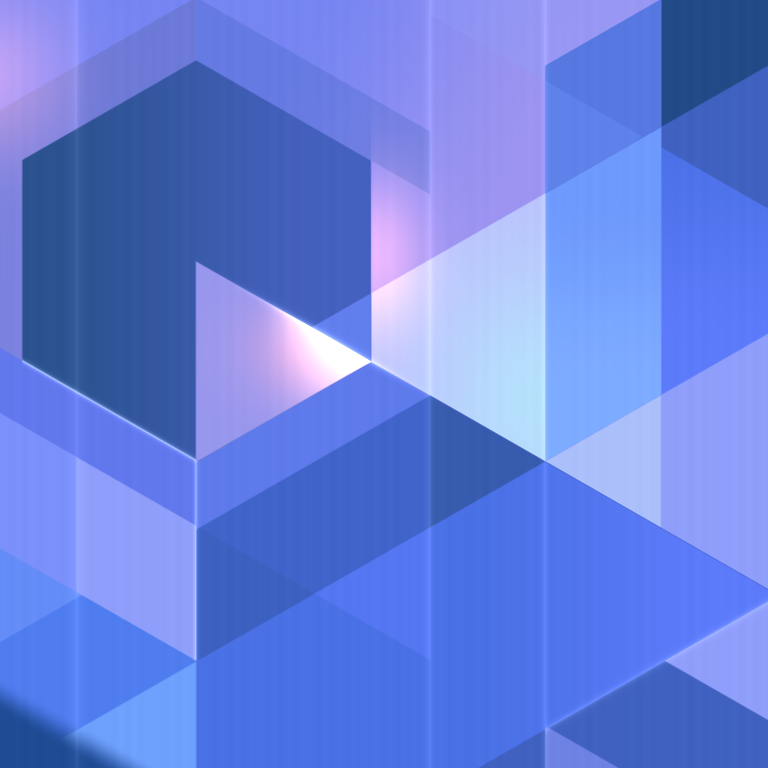
Reproduce this background procedurally as a three.js fragment shader.

```glsl
// Overlapping translucent blue facets on a triangular grid, with a hexagon and a bright glint.
varying vec2 vUv;

const float SLOPE = 0.5735;
const float SOFT = 0.0016;
const float FAR = 9.0;
const vec2 ALL = vec2(-FAR, FAR);

// Grid lines: X upright, U falling to the right, V rising to the right.
const float X_HEX = 0.029, X_PALE = 0.1, X_MID = 0.255, X_TIP = 0.483;
const float X_SEAM = 0.56, X_COL = 0.71, X_EDGE = 0.861;
const float U_TOP = 1.302, U_HALO = 1.15, U_HEX = 1.068, U_MAIN = 0.806;
const float U_LOW = 0.636, U_FOOT = 0.547, U_BAND = 0.462, U_STEP = 0.286, U_BASE = 0.107;
const float V_HALO = 0.857, V_HEX = 0.775, V_ROOF = 0.507, V_RISE = 0.341;
const float V_TIP = 0.252, V_BAND = 0.164, V_STEP = -0.008, V_BASE = -0.357;

const vec3 DEEP = vec3(0.13, 0.29, 0.53);
const vec3 NAVY = vec3(0.21, 0.35, 0.66);
const vec3 STEEL = vec3(0.25, 0.38, 0.75);
const vec3 ROYAL = vec3(0.29, 0.44, 0.90);
const vec3 AZURE = vec3(0.36, 0.48, 0.98);
const vec3 SKY = vec3(0.43, 0.60, 0.99);
const vec3 LILAC = vec3(0.56, 0.62, 0.98);
const vec3 MAUVE = vec3(0.61, 0.58, 0.94);
const vec3 PALE = vec3(0.73, 0.76, 0.99);
const vec3 ICE = vec3(0.71, 0.88, 0.99);
const vec3 ROSE = vec3(1.0, 0.70, 0.88);

float band(float t, vec2 r) {
  return smoothstep(r.x - SOFT, r.x + SOFT, t) * (1.0 - smoothstep(r.y - SOFT, r.y + SOFT, t));
}

// Coverage of a cell bounded by three pairs of grid lines.
float cell(vec3 g, vec2 x, vec2 u, vec2 v) {
  return band(g.x, x) * band(g.y, u) * band(g.z, v);
}

float glow(vec2 p, vec2 centre, vec2 size) {
  vec2 d = (p - centre) / size;
  return exp(-dot(d, d));
}

float line(float t, float at, float width) {
  return exp(-abs(t - at) / width);
}

vec3 topFacets(vec3 c, vec3 g, vec2 p) {
  c = mix(c, LILAC, 0.3 * cell(g, vec2(X_SEAM, FAR), vec2(U_TOP, FAR), ALL));
  c = mix(c, STEEL, 0.3 * cell(g, vec2(X_MID, X_SEAM), vec2(U_HEX, U_HALO), ALL));
  c = mix(c, vec3(0.42, 0.47, 0.83), 0.9 * cell(g, vec2(-FAR, X_MID), ALL, vec2(-FAR, V_HALO)));
  c = mix(c, MAUVE, 0.3 * cell(g, vec2(-FAR, X_PALE), ALL, ALL));
  c += vec3(0.25, 0.1, 0.02) * glow(p, vec2(-0.02, 0.9), vec2(0.1));
  // Column and the cells to its right.
  vec3 right = mix(ROYAL, AZURE, smoothstep(0.85, 0.55, p.y));
  c = mix(c, right, cell(g, vec2(X_COL, FAR), vec2(U_MAIN, FAR), vec2(-FAR, V_ROOF)));
  c = mix(c, STEEL, cell(g, vec2(X_EDGE, FAR), vec2(U_TOP, FAR), ALL));
  c = mix(c, DEEP, cell(g, vec2(X_EDGE, FAR), ALL, vec2(V_RISE, FAR)));
  vec2 column = vec2(X_COL, X_EDGE);
  c = mix(c, mix(SKY, vec3(0.49, 0.67, 1.0), smoothstep(0.75, 0.5, p.y)), cell(g, column, ALL, vec2(V_STEP, V_RISE)));
  c = mix(c, vec3(0.34, 0.47, 0.88), cell(g, column, ALL, vec2(V_RISE, V_ROOF)));
  c = mix(c, SKY, 0.3 * cell(g, column, vec2(-FAR, U_TOP), vec2(V_RISE, V_ROOF)));
  c = mix(c, LILAC, cell(g, vec2(X_EDGE, FAR), vec2(U_MAIN, FAR), vec2(-FAR, V_STEP)));
  c = mix(c, vec3(0.67, 0.75, 0.98), cell(g, column, vec2(U_MAIN, FAR), vec2(-FAR, V_STEP)));
  // Bright wedge left of the column.
  vec3 wedge = mix(PALE, ICE, glow(p, vec2(0.7, 0.48), vec2(0.13, 0.17)));
  return mix(c, wedge, cell(g, vec2(X_TIP, X_COL), vec2(U_MAIN, FAR), vec2(-FAR, V_RISE)));
}

vec3 lowerFacets(vec3 c, vec3 g, vec2 p) {
  vec2 x = vec2(X_MID, FAR);
  vec2 u = vec2(-FAR, U_MAIN);
  c = mix(c, vec3(0.37, 0.48, 0.92), cell(g, x, u, vec2(-FAR, V_TIP)));
  c = mix(c, vec3(0.25, 0.39, 0.79), cell(g, x, u, vec2(-FAR, V_BAND)));
  c = mix(c, NAVY, 0.85 * cell(g, vec2(X_SEAM, FAR), u, vec2(-FAR, V_BAND)));
  c = mix(c, NAVY, 0.3 * cell(g, x, vec2(-FAR, U_BAND), vec2(-FAR, V_BAND)));
  vec3 floorTint = mix(ROYAL, AZURE, smoothstep(0.6, 0.95, p.x));
  c = mix(c, floorTint, cell(g, x, u, vec2(-FAR, V_STEP)));
  c = mix(c, AZURE, 0.6 * cell(g, vec2(X_MID, X_SEAM), vec2(U_BAND, U_MAIN), vec2(-FAR, V_STEP)));
  c = mix(c, STEEL, cell(g, x, u, vec2(-FAR, V_BASE)));
  c = mix(c, LILAC, cell(g, vec2(X_COL, FAR), vec2(U_LOW, U_MAIN), vec2(-FAR, V_BASE)));
  return mix(c, vec3(0.43, 0.51, 0.89), cell(g, vec2(X_COL, FAR), vec2(-FAR, U_BAND), vec2(-FAR, V_BASE)));
}

vec3 leftFacets(vec3 c, vec3 g) {
  vec2 x = vec2(-FAR, X_MID);
  c = mix(c, vec3(0.38, 0.47, 0.93), cell(g, x, vec2(-FAR, U_FOOT), ALL));
  c = mix(c, LILAC, cell(g, x, vec2(-FAR, U_BAND), ALL));
  c = mix(c, AZURE, 0.4 * cell(g, vec2(-FAR, X_PALE), vec2(-FAR, U_BAND), ALL));
  c = mix(c, vec3(0.39, 0.55, 0.97), cell(g, x, vec2(-FAR, U_STEP), ALL));
  c = mix(c, vec3(0.31, 0.49, 0.94), cell(g, x, vec2(-FAR, U_STEP), vec2(-FAR, V_BAND)));
  c = mix(c, vec3(0.43, 0.63, 0.99), cell(g, x, vec2(-FAR, U_STEP), vec2(-FAR, V_STEP)));
  float shade = smoothstep(U_BASE + 0.012, U_BASE - 0.035, g.y) * band(g.x, x);
  return mix(c, vec3(0.12, 0.29, 0.58), shade);
}

void main() {
  vec2 p = vUv;
  vec3 g = vec3(p.x, p.y + SLOPE * p.x, p.y - SLOPE * p.x);
  vec3 c = mix(vec3(0.46, 0.52, 0.95), MAUVE, smoothstep(0.3, 0.7, p.x + 0.4 * (0.8 - p.y)));
  c = topFacets(c, g, p);
  c += vec3(0.36, 0.16, 0.06) * glow(p, vec2(0.49, 0.67), vec2(0.06, 0.1)) * step(X_TIP, p.x);
  c = lowerFacets(c, g, p);
  c = leftFacets(c, g);

  // Hexagon, its inner corner and the lit notch.
  vec3 hexTint = mix(vec3(0.17, 0.32, 0.56), vec3(0.27, 0.38, 0.75), smoothstep(0.03, 0.46, p.x));
  c = mix(c, hexTint, cell(g, vec2(X_HEX, X_TIP), vec2(U_FOOT, U_HEX), vec2(V_TIP, V_HEX)));
  c = mix(c, vec3(0.38, 0.5, 0.93), cell(g, vec2(X_MID, X_TIP), vec2(U_MAIN, FAR), vec2(V_TIP, V_RISE)));
  float notch = cell(g, vec2(X_MID, X_TIP), vec2(-FAR, U_MAIN), vec2(V_TIP, FAR));
  float lit = exp(-(U_MAIN - g.y) / 0.06) * smoothstep(0.33, 0.45, p.x);
  vec3 notchTint = mix(vec3(0.59, 0.59, 0.93), ROSE, glow(p, vec2(0.42, 0.545), vec2(0.09, 0.07)) * 0.7);
  c = mix(c, notchTint + vec3(0.75, 0.65, 0.4) * lit, notch);

  // Fine bright edges and faint upright streaks.
  c += 0.4 * line(g.y, U_FOOT, 0.0018) * band(p.x, vec2(X_HEX, X_MID));
  c += 0.25 * line(p.x, X_MID, 0.0018) * band(p.y, vec2(0.14, 0.4));
  c += 0.45 * line(g.y, U_MAIN, 0.003) * glow(p, vec2(0.43, 0.56), vec2(0.09));
  c += 0.07 * (line(p.x, X_PALE, 0.004) + line(p.x, X_SEAM, 0.004) + line(p.x, X_COL, 0.003));
  c += 0.12 * line(g.z, V_BASE, 0.003) * step(X_COL, p.x);
  c += 0.006 * sin(p.x * 330.0) * sin(p.x * 47.0);
  gl_FragColor = vec4(clamp(c, 0.0, 1.0), 1.0);
}
```
